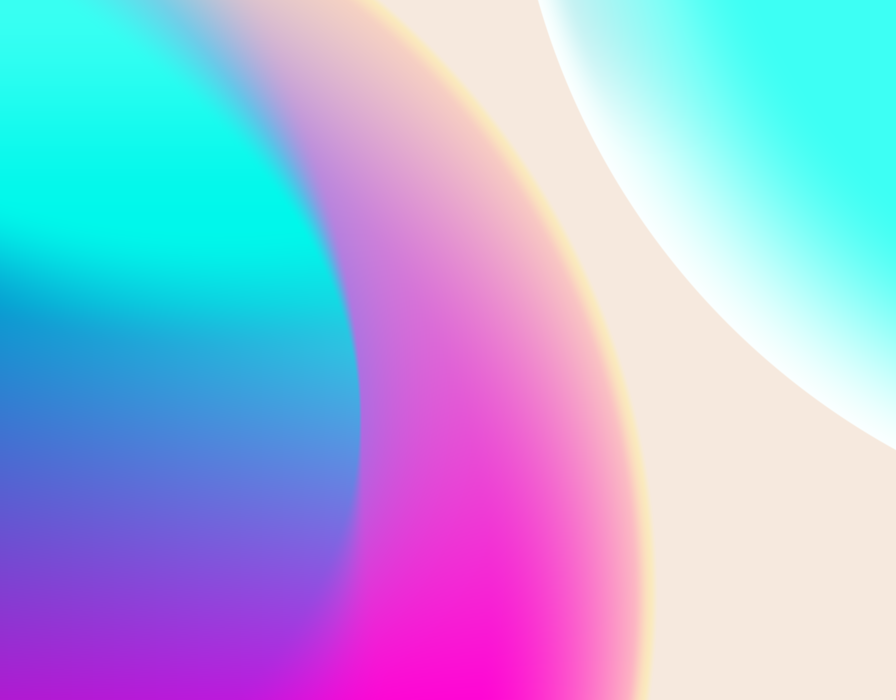
Give the GLSL for this background, as a WebGL 2 fragment shader.

```glsl
#version 300 es
precision highp float;
// Two large glowing discs, one magenta with a cyan lobe and one pale cyan, on cream.

uniform vec2 u_resolution;
out vec4 fragColor;

// Discs: centre x, centre y, radius, in units of the canvas height
#define PINK_DISC vec3(-0.173, 0.150, 1.108)
#define CYAN_DISC vec3(1.794, 1.291, 1.066)
#define PINK_RIM_DEPTH 0.24
#define CYAN_RIM_DEPTH 0.30
#define LOBE_TIP vec2(0.515, 0.40)
#define CREAM vec3(0.965, 0.915, 0.870)
#define MAGENTA vec3(1.00, 0.02, 0.83)
#define MAUVE vec3(0.84, 0.75, 0.83)
#define VIOLET_HAZE vec3(0.50, 0.50, 0.92)

// Distance inward from the edge of a disc
float discDepth(vec2 p, vec3 disc) {
    return disc.z - length(p - disc.xy);
}

// Signed distance to the curved right side of the lobe, negative inside
float lobeDistance(vec2 p) {
    float t = p.y - LOBE_TIP.y;
    float bend = t > 0.0 ? 0.80 : 0.45;
    float slope = 2.0 * bend * t;
    return (p.x - LOBE_TIP.x + bend * t * t) / sqrt(1.0 + slope * slope);
}

// Cyan cap over a blue to purple ramp
vec3 lobeColor(vec2 p) {
    vec3 ramp = mix(vec3(0.69, 0.10, 0.82), vec3(0.03, 0.62, 0.82), clamp(p.y / 0.567, 0.0, 1.0));
    ramp += p.x * vec3(0.15, 0.8 * min(p.y, 0.5), 0.13);
    vec3 cyan = mix(vec3(0.00, 0.97, 0.92), vec3(0.22, 1.00, 0.95), smoothstep(0.68, 1.0, p.y));
    float tilted = p.y + 0.3 * p.x - 0.5 * p.x * p.x;
    return mix(ramp, cyan, smoothstep(0.54, 0.72, tilted));
}

// Magenta body, violet haze beside the lobe, then the peach and yellow rim
vec3 pinkDiscColor(vec2 p, float depth) {
    vec3 color = mix(MAGENTA, MAUVE, clamp(p.y, 0.0, 1.0));
    float side = lobeDistance(p);
    float haze = 0.6 * smoothstep(-0.1, 0.4, p.y) * exp(-max(side, 0.0) / 0.08);
    color = mix(color, VIOLET_HAZE, haze);

    float rim = pow(clamp(1.0 - depth / PINK_RIM_DEPTH, 0.0, 1.0), 1.6);
    color = mix(color, vec3(0.99, 0.84, 0.75), rim);
    color = mix(color, vec3(0.98, 0.92, 0.74), smoothstep(0.03, 0.0, depth));

    // The lobe edge is crisp at its tip and blurs away from it
    float t = p.y - LOBE_TIP.y;
    float blur = 0.003 + (t > 0.0 ? 0.3 : 0.7) * t * t;
    return mix(color, lobeColor(p), smoothstep(blur, -blur, side));
}

// White rim fading into cyan, slightly greyer toward the upper left
vec3 cyanDiscColor(vec2 p, float depth) {
    vec3 cyan = vec3(0.24, 1.00, 0.955);
    vec3 color = mix(vec3(1.0), cyan, smoothstep(-0.03, CYAN_RIM_DEPTH, depth));
    float shade = smoothstep(0.0, 0.05, depth) * smoothstep(0.2, 0.05, depth);
    shade *= smoothstep(0.75, 1.0, p.y);
    return color - shade * vec3(0.12, 0.05, 0.04);
}

void main() {
    vec2 p = gl_FragCoord.xy / u_resolution.y;
    float pixel = 1.0 / u_resolution.y;
    vec3 color = CREAM;

    float pinkDepth = discDepth(p, PINK_DISC);
    color = mix(color, pinkDiscColor(p, pinkDepth), smoothstep(-0.006, 0.006, pinkDepth));

    float cyanDepth = discDepth(p, CYAN_DISC);
    color = mix(color, cyanDiscColor(p, cyanDepth), smoothstep(-pixel, pixel, cyanDepth));

    fragColor = vec4(clamp(color, 0.0, 1.0), 1.0);
}
```
